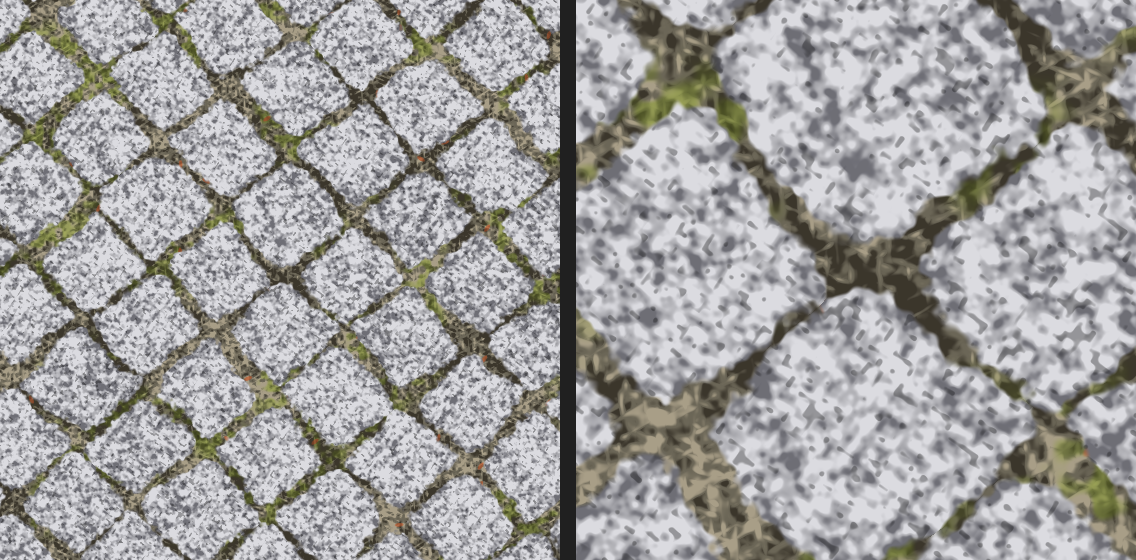
Left, the full canvas; right, a detail of the centre.
Give the GLSL for this texture, as a WebGL 1 fragment shader.

```glsl
precision highp float;
uniform vec2 u_resolution;

// Layout, in canvas units
const float PITCH = 0.158;
const vec2 ROW_AXIS = vec2(0.69, -0.72);
const vec2 GRID_ORIGIN = vec2(0.616, -0.049);
const float ROW_SHEAR = 0.08;

// Stone shape, in cell units
const float HALF_SIZE = 0.45;
const float SIZE_VARIATION = 0.07;
const float CENTRE_JITTER = 0.11;
const float TILT = 0.26;
const float CORNER = 0.13;
const float MIN_HALF_GAP = 0.025;

// Granite and joint colours
const vec3 GRANITE_LIGHT = vec3(0.86, 0.86, 0.88);
const vec3 GRANITE_MID = vec3(0.69, 0.69, 0.71);
const vec3 GRANITE_DARK = vec3(0.43, 0.43, 0.46);
const vec3 SOIL = vec3(0.23, 0.21, 0.17);
const vec3 EARTH = vec3(0.42, 0.40, 0.34);
const vec3 STRAW = vec3(0.66, 0.62, 0.53);
const vec3 MOSS = vec3(0.42, 0.47, 0.17);
const vec3 LEAF = vec3(0.68, 0.35, 0.20);
const float LEAF_GRID = 26.0;
const float LEAF_CHANCE = 0.16;

float hash(vec2 p) {
  return fract(sin(dot(p, vec2(127.1, 311.7))) * 43758.5453);
}

vec2 hash2(vec2 p) {
  return vec2(hash(p), hash(p + 57.3));
}

float noise(vec2 p) {
  vec2 i = floor(p), f = fract(p);
  f = f * f * (3.0 - 2.0 * f);
  return mix(mix(hash(i), hash(i + vec2(1.0, 0.0)), f.x),
             mix(hash(i + vec2(0.0, 1.0)), hash(i + vec2(1.0, 1.0)), f.x), f.y);
}

mat2 rotation(float a) {
  return mat2(cos(a), sin(a), -sin(a), cos(a));
}

float roundedBox(vec2 p, vec2 halfSize, float radius) {
  vec2 q = abs(p) - halfSize + radius;
  return length(max(q, 0.0)) + min(max(q.x, q.y), 0.0) - radius;
}

// Canvas position to the diagonal grid, with cell centres on integers
vec2 toGrid(vec2 p) {
  vec2 v = vec2(p.x, p.y - 1.0);
  vec2 across = vec2(-ROW_AXIS.y, ROW_AXIS.x);
  vec2 g = (vec2(dot(v, ROW_AXIS), dot(v, across)) - GRID_ORIGIN) / PITCH;
  g.x -= ROW_SHEAR * g.y;
  return g;
}

// Nearest and second nearest stone distances, then the nearest stone's seed
vec3 nearestStone(vec2 g) {
  vec3 nearest = vec3(9.0, 9.0, 0.0);
  vec2 base = floor(g + 0.5);
  for (int j = -1; j <= 1; j++) {
    for (int i = -1; i <= 1; i++) {
      vec2 id = base + vec2(float(i), float(j));
      vec2 centre = id + (hash2(id + 3.1) - 0.5) * CENTRE_JITTER;
      vec2 halfSize = HALF_SIZE + (hash2(id + 19.7) - 0.5) * SIZE_VARIATION;
      float angle = (hash(id + 41.3) - 0.5) * TILT;
      float d = roundedBox(rotation(angle) * (g - centre), halfSize, CORNER);
      if (d < nearest.x) nearest = vec3(d, nearest.x, hash(id + 8.9));
      else nearest.y = min(nearest.y, d);
    }
  }
  return nearest;
}

vec3 granite(vec2 p, float seed, float depth) {
  vec2 r = rotation(0.6) * p + seed * 7.0;
  float grain = 0.45 * noise(r * 170.0) + 0.33 * noise(p * 95.0 + seed * 9.0)
              + 0.22 * noise(r * 290.0);
  float patches = noise(r * 24.0) - 0.5;
  float tone = 0.60 + (grain - 0.5) * 1.9 + patches * 0.24 + (seed - 0.5) * 0.16;
  tone -= 0.20 * smoothstep(0.93, 0.98, seed);
  tone -= 0.14 * (1.0 - smoothstep(0.0, 0.07, depth));
  vec3 color = mix(GRANITE_DARK, GRANITE_MID, smoothstep(0.10, 0.50, tone));
  color = mix(color, GRANITE_LIGHT, smoothstep(0.45, 0.78, tone));
  float fleck = smoothstep(0.70, 0.88, noise(r * 215.0 + 31.0));
  return color * (1.0 - 0.32 * fleck);
}

vec3 joint(vec2 p, float gap) {
  // Dry blades lying in several directions
  float blades = 0.0;
  for (int i = 0; i < 3; i++) {
    float k = float(i);
    blades = max(blades, noise(rotation(0.4 + k * 1.1) * p * vec2(75.0, 290.0) + k * 13.0));
  }
  float litter = 0.55 * blades + 0.45 * noise(p * 190.0) + 0.28 * (noise(p * 17.0) - 0.5);
  litter -= 0.20 * (1.0 - smoothstep(0.06, 0.18, gap));
  vec3 color = mix(SOIL, EARTH, smoothstep(0.36, 0.56, litter));
  color = mix(color, STRAW, smoothstep(0.57, 0.78, litter));
  float moss = smoothstep(0.45, 0.75, noise(p * 12.0 + 4.0)) * smoothstep(0.3, 0.7, noise(p * 85.0));
  color = mix(color, MOSS * (0.45 + litter), 0.65 * moss);
  // Scattered leaf scraps
  vec2 cell = floor(p * LEAF_GRID);
  vec2 local = fract(p * LEAF_GRID) - 0.5 - (hash2(cell) - 0.5) * 0.4;
  local = rotation(hash(cell + 5.0) * 6.283) * local * vec2(1.0, 2.2);
  float leaf = (1.0 - smoothstep(0.15, 0.24, length(local))) * step(hash(cell + 71.0), LEAF_CHANCE);
  return mix(color, LEAF * (0.6 + 0.6 * litter), leaf * 0.8);
}

void main() {
  vec2 p = gl_FragCoord.xy / u_resolution;
  vec2 warp = vec2(noise(p * 15.0), noise(p * 15.0 + 40.0)) - 0.5;
  vec3 stone = nearestStone(toGrid(p) + warp * 0.12);

  // Chipped edges, kept apart where stones crowd
  float d = max(stone.x, 0.5 * (stone.x - stone.y) + MIN_HALF_GAP);
  d += (noise(p * 48.0) - 0.5) * 0.065 + (noise(p * 150.0) - 0.5) * 0.05;
  float edge = 0.012 + 0.7 / (u_resolution.x * PITCH);
  float cover = 1.0 - smoothstep(-edge, edge, d);

  vec3 color = mix(joint(p, stone.x + stone.y), granite(p, stone.z, -d), cover);
  gl_FragColor = vec4(color, 1.0);
}
```
